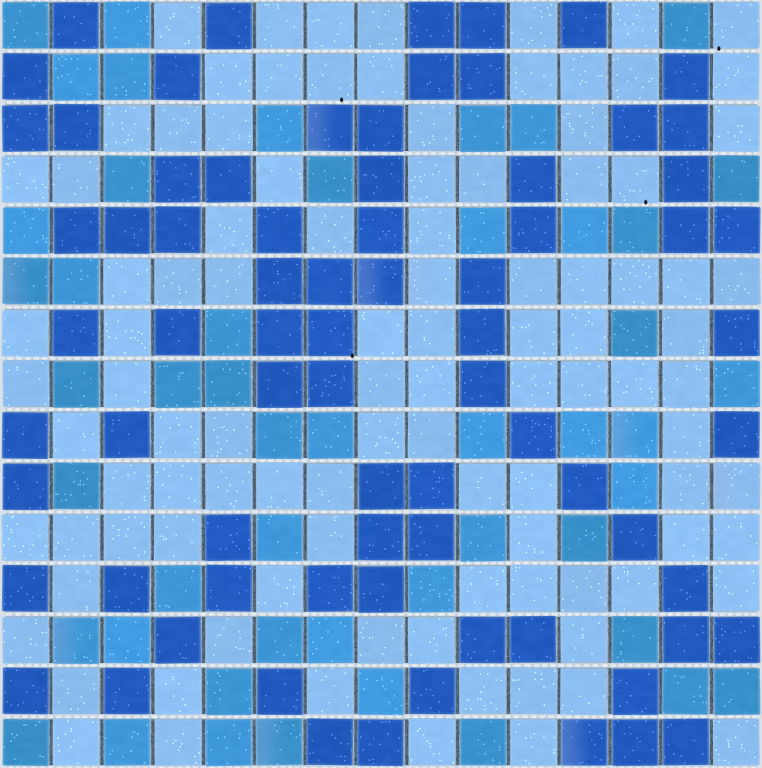
A WebGL 1 fragment shader for this texture:

```glsl
precision highp float;
// Sheet of 15 by 15 glass mosaic tiles in three blues, on a beaded white mesh.
uniform vec2 u_resolution;

float hash(vec2 p) {
  vec3 q = fract(p.xyx * 0.1031);
  q += dot(q, q.yzx + 33.33);
  return fract((q.x + q.y) * q.z);
}

float noise(vec2 p) {
  vec2 i = floor(p), f = fract(p);
  f *= f * (3.0 - 2.0 * f);
  return mix(mix(hash(i), hash(i + vec2(1.0, 0.0)), f.x),
             mix(hash(i + vec2(0.0, 1.0)), hash(i + 1.0), f.x), f.y);
}

float roundedBox(vec2 p, vec2 halfSize, float radius) {
  vec2 q = abs(p) - halfSize + radius;
  return length(max(q, 0.0)) + min(max(q.x, q.y), 0.0) - radius;
}

// Grey shadowed gaps between columns, pale beaded strands between rows
vec3 jointColor(vec2 p, float aa) {
  vec2 g = fract(p + 0.5) - 0.5;
  float grain = noise(p * vec2(45.0, 28.0));
  float shadow = 1.0 - smoothstep(0.015, 0.05, abs(g.x - 0.008));
  vec3 column = mix(vec3(0.62, 0.70, 0.77), vec3(0.31, 0.39, 0.46), shadow);
  column += 0.16 * (grain - 0.5);

  vec3 strand = mix(vec3(0.62, 0.68, 0.73), vec3(0.78, 0.83, 0.88),
                    smoothstep(-0.055, -0.01, g.y));
  float along = abs(fract(p.x * 6.0 + 0.6 * noise(p * 2.0)) - 0.5) / 6.0;
  float bead = smoothstep(aa, -aa, roundedBox(vec2(along, g.y), vec2(0.055, 0.027), 0.02));
  strand = mix(strand, vec3(0.93, 0.95, 0.96), bead * (0.6 + 0.4 * grain));

  float isStrand = 1.0 - smoothstep(0.045, 0.045 + aa, abs(g.y));
  vec3 color = mix(column, strand, isStrand);
  float border = step(p.x, 0.1) + step(14.9, p.x);
  return mix(color, vec3(0.85, 0.88, 0.91), border);
}

// Glass body with streaks, pale specks and a light rim
vec3 tileColor(vec2 p, vec2 cell, float dist) {
  float pick = hash(cell + vec2(31.0, 67.0));
  float tint = hash(cell + vec2(113.0, 29.0));
  vec3 deepBlue = vec3(0.13, 0.35, 0.75);
  vec3 azure = mix(vec3(0.22, 0.57, 0.79), vec3(0.25, 0.60, 0.87), tint);
  vec3 paleBlue = vec3(0.55, 0.75, 0.95);
  vec3 color = pick < 0.34 ? deepBlue : (pick < 0.60 ? azure : paleBlue);
  color *= 0.975 + 0.05 * tint;
  color += 0.025 * (noise(p * vec2(5.0, 9.0)) - 0.5) + 0.02 * (noise(p * 38.0) - 0.5);

  vec2 speckCell = floor(p * 16.0);
  vec2 offset = vec2(hash(speckCell + 7.0), hash(speckCell + 53.0)) - 0.5;
  float speck = 1.0 - smoothstep(0.1, 0.42, length(fract(p * 16.0) - 0.5 - 0.5 * offset));
  color += 0.22 * speck * step(0.945, hash(speckCell + 211.0));

  // Occasional cloudy reflection near the left side
  vec2 f = fract(p);
  float haze = step(0.96, hash(cell + 89.0)) * (1.0 - smoothstep(0.1, 0.7, f.x));
  color = mix(color, vec3(0.62, 0.70, 0.88), 0.3 * haze);

  float rim = smoothstep(-0.065, -0.01, dist);
  float side = smoothstep(0.38, 0.46, abs(f.x - 0.5));
  return mix(color, vec3(0.70, 0.82, 0.94), rim * (0.10 + 0.22 * side));
}

void main() {
  vec2 p = gl_FragCoord.xy / u_resolution * 15.0;
  vec2 cell = floor(p);
  float aa = 12.0 / min(u_resolution.x, u_resolution.y);

  // Slightly uneven hand-laid placement
  vec2 shift = vec2(hash(cell + 5.0), hash(cell + 19.0)) - 0.5;
  float tilt = 0.03 * (hash(cell + 43.0) - 0.5);
  vec2 local = fract(p) - 0.5 - 0.03 * shift;
  local += tilt * vec2(-local.y, local.x);
  float dist = roundedBox(local, vec2(0.456, 0.452), 0.025);

  vec3 color = mix(jointColor(p, aa), tileColor(p, cell, dist),
                   1.0 - smoothstep(-aa, aa, dist));

  // Rare dark chips caught in the joints
  vec2 chipAt = vec2(0.04 + 0.9 * hash(cell + 71.0), 0.05);
  float chip = length((fract(p) - chipAt) * vec2(1.0, 0.7)) - 0.03;
  float hasChip = step(0.98, hash(cell + vec2(149.0, 3.0)));
  color = mix(color, vec3(0.06, 0.07, 0.10), hasChip * (1.0 - smoothstep(-aa, aa, chip)));

  gl_FragColor = vec4(clamp(color, 0.0, 1.0), 1.0);
}
```
